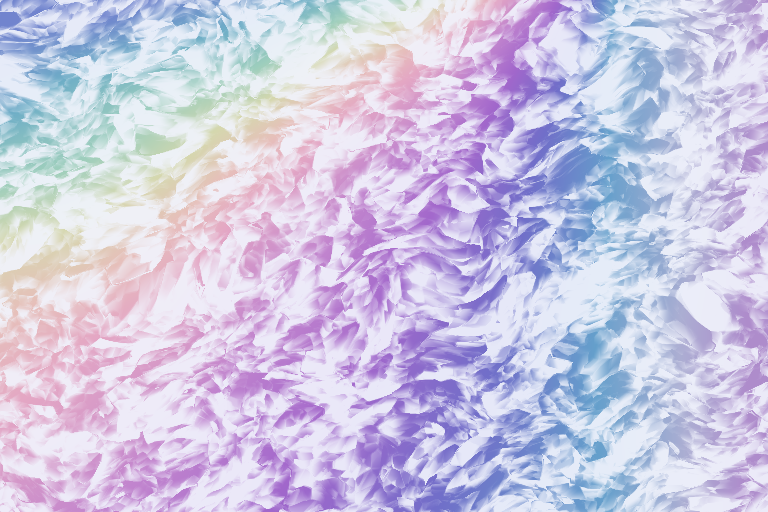
Give the GLSL for this texture, as a WebGL 2 fragment shader.

```glsl
#version 300 es
precision highp float;

uniform vec2 u_resolution;
out vec4 fragColor;

const int STOPS = 12;

float hash(vec2 p) {
  return fract(sin(dot(p, vec2(127.1, 311.7))) * 43758.5453);
}

vec2 hash2(vec2 p) {
  return vec2(hash(p), hash(p + vec2(37.2, 17.9)));
}

float noise(vec2 p) {
  vec2 i = floor(p), f = fract(p);
  f = f * f * (3.0 - 2.0 * f);
  return mix(mix(hash(i), hash(i + vec2(1, 0)), f.x),
             mix(hash(i + vec2(0, 1)), hash(i + vec2(1, 1)), f.x), f.y);
}

mat2 rotation(float angle) {
  float c = cos(angle), s = sin(angle);
  return mat2(c, s, -s, c);
}

// Angular shards: each cell has its own stretched metric and tilted shading.
float facets(vec2 p, float seed, float blur, float glint) {
  vec2 cell = floor(p);
  float nearest = 9.0, second = 9.0, tone = 0.0, nextTone = 0.0;
  for (int y = -2; y <= 2; y++) {
    for (int x = -2; x <= 2; x++) {
      vec2 id = cell + vec2(x, y);
      vec2 rnd = hash2(id + seed);
      vec2 shade = hash2(id + seed + 71.3);
      vec2 d = rotation(6.2832 * shade.x) * (p - id - rnd);
      vec2 q = abs(d * vec2(0.75, 1.6));
      float dist = mix(length(q), q.x + q.y, 0.6);
      float value = clamp(shade.y + 0.9 * d.y + 0.5 * d.x, 0.0, 1.0);
      if (dist < nearest) {
        second = nearest;
        nextTone = tone;
        nearest = dist;
        tone = value;
      } else if (dist < second) {
        second = dist;
        nextTone = value;
      }
    }
  }
  float gap = second - nearest;
  float shaded = mix(0.5 * (tone + nextTone), tone, smoothstep(0.0, blur, gap));
  float ridge = 1.0 - smoothstep(0.0, blur + 0.06, gap);
  return shaded + glint * ridge * (noise(p * 1.3 + seed) - 0.3);
}

// Hue bands fan out from a pivot above the top edge, then run upright.
float bandPhase(vec2 p, vec2 pivot) {
  vec2 d = pivot - p;
  return d.x > 0.0 ? atan(d.x, d.y) : d.x;
}

vec3 spectrum(float phase) {
  vec4 stops[STOPS] = vec4[STOPS](
    vec4(0.71, 0.57, 0.83, -0.27), vec4(0.70, 0.71, 0.86, -0.14),
    vec4(0.41, 0.65, 0.83, 0.02),  vec4(0.46, 0.45, 0.82, 0.27),
    vec4(0.66, 0.42, 0.83, 0.50),  vec4(0.79, 0.54, 0.84, 0.68),
    vec4(0.93, 0.68, 0.80, 0.85),  vec4(0.94, 0.78, 0.76, 0.94),
    vec4(0.87, 0.88, 0.71, 1.03),  vec4(0.64, 0.84, 0.77, 1.12),
    vec4(0.45, 0.71, 0.81, 1.23),  vec4(0.46, 0.54, 0.84, 1.35));
  vec3 color = stops[0].rgb;
  for (int i = 1; i < STOPS; i++) {
    float t = clamp((phase - stops[i - 1].a) / (stops[i].a - stops[i - 1].a), 0.0, 1.0);
    color = mix(color, stops[i].rgb, t);
  }
  return color;
}

// Three sizes of crumple, wider than tall.
float foil(vec2 p, float pixel) {
  vec2 q = rotation(-0.22) * p;
  vec2 warp = vec2(noise(q * 7.0), noise(q * 7.0 + 19.0)) - 0.5;
  q = (q + 0.07 * warp) * vec2(0.66, 1.0);
  float broad = facets(q * 19.0, 3.0, 40.0 * pixel, 0.3);
  float medium = facets(q * 33.0 + 0.9 * broad, 23.0, 66.0 * pixel, 0.45);
  float fine = facets(q * 62.0 + 0.8 * medium, 47.0, 110.0 * pixel, 0.4);
  float drift = noise(q * vec2(5.0, 12.0)) - 0.5;
  return 0.38 * broad + 0.37 * medium + 0.25 * fine + 0.13 * drift;
}

void main() {
  float pixel = 1.0 / u_resolution.y;
  vec2 p = gl_FragCoord.xy * pixel;

  // Soft uneven colour bands
  float waver = 0.05 * (noise(p * 6.0) - 0.5);
  vec3 tint = spectrum(bandPhase(p, vec2(1.2, 1.21)) + waver);

  // Tinted hollows up to pale silver faces
  float light = smoothstep(0.17, 0.73, foil(p, pixel));
  vec3 silver = mix(vec3(0.94, 0.95, 0.985), tint, 0.08);
  vec3 color = mix(tint * 0.96, silver, light);
  fragColor = vec4(color, 1.0);
}
```
